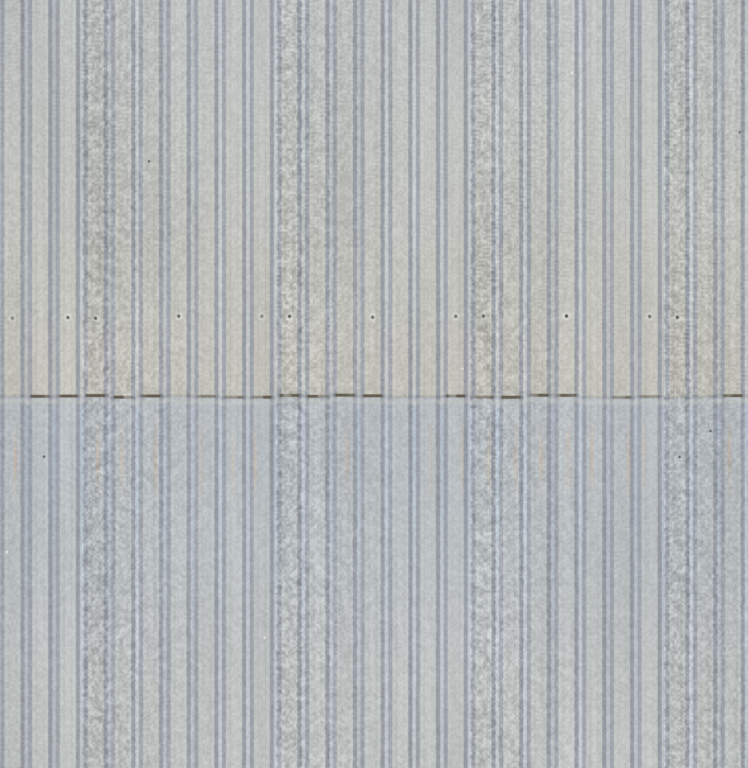
Reproduce this texture procedurally as a Shadertoy shader.

```glsl
// Weathered corrugated metal sheets: 27 vertical ribs, one lapped horizontal joint with screws.

float hash(vec2 p) {
    return fract(sin(dot(p, vec2(127.1, 311.7))) * 43758.5);
}

// Value noise that wraps after "period" cells.
float noise(vec2 uv, vec2 period) {
    vec2 p = uv * period, i = floor(p), f = fract(p);
    f = f * f * (3.0 - 2.0 * f);
    vec2 a = mod(i, period), b = mod(i + 1.0, period);
    return mix(mix(hash(a), hash(vec2(b.x, a.y)), f.x),
               mix(hash(vec2(a.x, b.y)), hash(b), f.x), f.y);
}

// Soft band: 1 within halfWidth of zero, fading over "soft".
float band(float d, float halfWidth, float soft) {
    return 1.0 - smoothstep(halfWidth - soft, halfWidth + soft, abs(d));
}

void mainImage(out vec4 fragColor, in vec2 fragCoord) {
    const float RIBS = 27.0;
    vec2 uv = fragCoord / iResolution.xy;
    float aspect = iResolution.y / iResolution.x;
    vec2 pixel = 1.0 / iResolution.xy;

    // Rib coordinates: across is 0 on the face centre, groove is 0 in the valley.
    float x = uv.x * RIBS + 0.05;
    float rib = mod(floor(x), RIBS);
    float across = fract(x) - 0.5;
    float groove = 0.5 - abs(across);
    float soft = max(0.035, RIBS * pixel.x * 0.6);
    float face = smoothstep(0.21 - soft, 0.21 + soft, groove);
    float ribTone = hash(vec2(rib, 3.0));

    // Joint: warm grey just above it, blue grey below, both fading to neutral.
    float seam = 0.483 + 0.003 * (hash(vec2(rib, 8.0)) - 0.5);
    float above = smoothstep(-pixel.y, pixel.y, uv.y - seam);
    vec3 neutral = vec3(0.757, 0.771, 0.764);
    vec3 upper = mix(vec3(0.768, 0.765, 0.738), neutral, smoothstep(0.48, 1.0, uv.y));
    vec3 lower = mix(neutral, vec3(0.728, 0.748, 0.766), smoothstep(0.0, 0.48, uv.y));
    vec3 metal = mix(lower, upper, above);

    // Profile: pale face, two dark flanks, pale strip in the valley.
    vec3 flank = mix(vec3(0.592, 0.612, 0.645), metal, 0.12);
    flank += across > 0.0 ? -0.012 : 0.018;
    vec3 col = mix(flank, metal + 0.02 * (ribTone - 0.4), face);
    float valley = band(groove, 0.065, soft);
    float valleyTone = hash(vec2(mod(floor(x + 0.5), RIBS), 5.0));
    col = mix(col, metal + vec3(-0.025, -0.012, 0.012) + 0.06 * (valleyTone - 0.4), valley);
    col -= 0.022 * band(abs(across) - 0.13, 0.025, soft) * face;

    // Galvanised grain, coarser on the first ribs of every seventh-rib sheet lap.
    float rough = exp(-0.45 * mod(rib + 4.0, 7.0));
    float fine = noise(uv, vec2(360.0, 370.0)) - 0.5;
    float coarse = noise(uv, vec2(216.0, 200.0)) - 0.5;
    float streak = noise(uv, vec2(189.0, 5.0)) - 0.5;
    float cloud = noise(uv, vec2(9.0, 7.0)) - 0.5;
    col += fine * (0.045 + 0.07 * rough) + coarse * (0.025 + 0.1 * rough);
    col += 0.03 * streak + 0.025 * cloud;
    col -= 0.03 * rough * face;

    // Faint rust runs below the joint.
    float run = band(uv.y - 0.405, 0.035, 0.035) * step(0.45, hash(vec2(rib, 21.0)));
    run *= band(across - 0.5 * (hash(vec2(rib, 22.0)) - 0.5), 0.06, 0.06);
    col += vec3(0.03, -0.015, -0.06) * run * (0.5 + noise(uv, vec2(108.0, 30.0)));

    // Lap edge: bright lip below, broken brown dirt line above.
    float lip = band(uv.y - seam + 0.006, 0.003, 0.002);
    col = mix(col, vec3(0.80, 0.80, 0.77), lip * (0.3 + 0.3 * valley));
    float dirt = band(uv.y - seam - 0.001, 0.0019, 0.0012) * smoothstep(0.1, 0.2, groove);
    float broken = smoothstep(0.3, 0.6, noise(uv, vec2(81.0, 64.0)));
    dirt *= step(0.4, hash(vec2(rib, 31.0))) * (0.35 + 0.55 * broken);
    col = mix(col, vec3(0.42, 0.39, 0.34), dirt);
    col -= 0.06 * band(uv.y - seam - 0.001, 0.002, 0.0015);

    // Screws on three ribs of each group of seven, with a pale washer.
    float slot = mod(rib, 7.0);
    float hasScrew = rib < 0.5 || slot == 2.0 || slot == 3.0 || slot == 6.0 ? 1.0 : 0.0;
    float screwY = 0.587 + 0.003 * (hash(vec2(rib, 41.0)) - 0.5);
    float r = length(vec2(across / RIBS, (uv.y - screwY) * aspect));
    col += 0.05 * hasScrew * band(r - 0.0045, 0.0012, 0.001);
    float screwDark = 0.45 + 0.5 * hash(vec2(rib, 42.0));
    col = mix(col, vec3(0.29, 0.29, 0.28), hasScrew * screwDark * band(r, 0.002, 0.0011));

    // Rare stray specks, dark or pale, one possible per grid cell.
    vec2 cell = vec2(rib, floor(uv.y * 26.0));
    vec2 offset = vec2(across, fract(uv.y * 26.0) - 0.5);
    offset -= 0.5 * (vec2(hash(cell + 50.0), hash(cell + 70.0)) - 0.5);
    float speck = band(length(offset / vec2(RIBS, 26.0 / aspect)), 0.0016, 0.001);
    speck *= step(0.982, hash(cell + 90.0));
    col = mix(col, vec3(hash(cell + 110.0) < 0.5 ? 0.33 : 0.92), 0.75 * speck);

    fragColor = vec4(clamp(col, 0.0, 1.0), 1.0);
}
```
